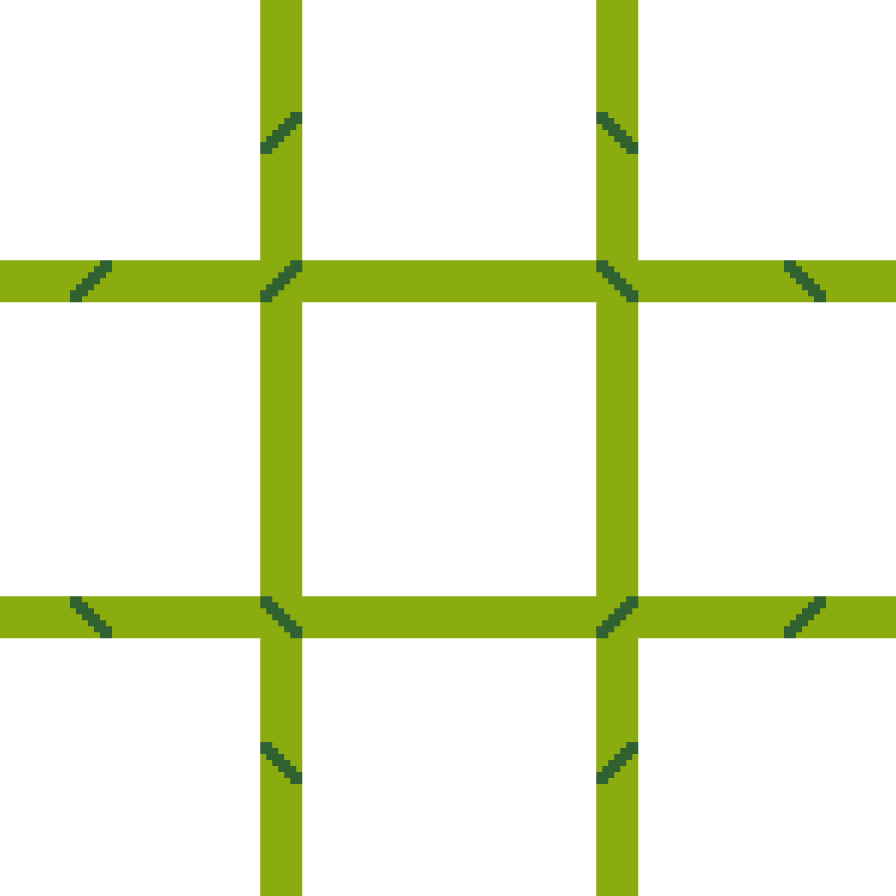
Write a WebGL 2 fragment shader that draws this pattern.

```glsl
#version 300 es
precision highp float;
// Two-by-two lattice of green bars on white, with stepped dark diagonal notches.

uniform vec2 u_resolution;
out vec4 fragColor;

const float BAR_WIDTH = 0.046875;
const float BAR_OFFSET = 0.1875;

// Stepped diagonal on a 7 by 7 grid that fills one bar width.
bool notch(vec2 p) {
    vec2 cell = floor(p / BAR_WIDTH * 7.0 + 0.5);
    return max(abs(cell.x), abs(cell.y)) < 3.5 && abs(cell.x + cell.y) < 1.5;
}

vec3 lattice(vec2 uv) {
    // Mirror into one quadrant; the bars sit slightly off the canvas centre.
    vec2 along = abs(uv - 0.5);
    vec2 across = abs(uv - vec2(0.5013, 0.4987)) - BAR_OFFSET;

    // Notches at the crossing, on the horizontal arm and on the vertical arm.
    if (notch(across)
        || notch(vec2(along.x - 0.3984, across.y))
        || notch(vec2(across.x, along.y - 0.3516))) {
        return vec3(0.19, 0.38, 0.19);
    }
    bool onBar = min(abs(across.x), abs(across.y)) < 0.5 * BAR_WIDTH;
    return onBar ? vec3(0.545, 0.673, 0.06) : vec3(1.0);
}

void main() {
    // Average a 4 by 4 grid of samples to smooth every edge.
    vec3 color = vec3(0.0);
    for (int y = 0; y < 4; y++) {
        for (int x = 0; x < 4; x++) {
            vec2 jitter = (vec2(x, y) + 0.5) / 4.0 - 0.5;
            color += lattice((gl_FragCoord.xy + jitter) / u_resolution);
        }
    }
    fragColor = vec4(color / 16.0, 1.0);
}
```
